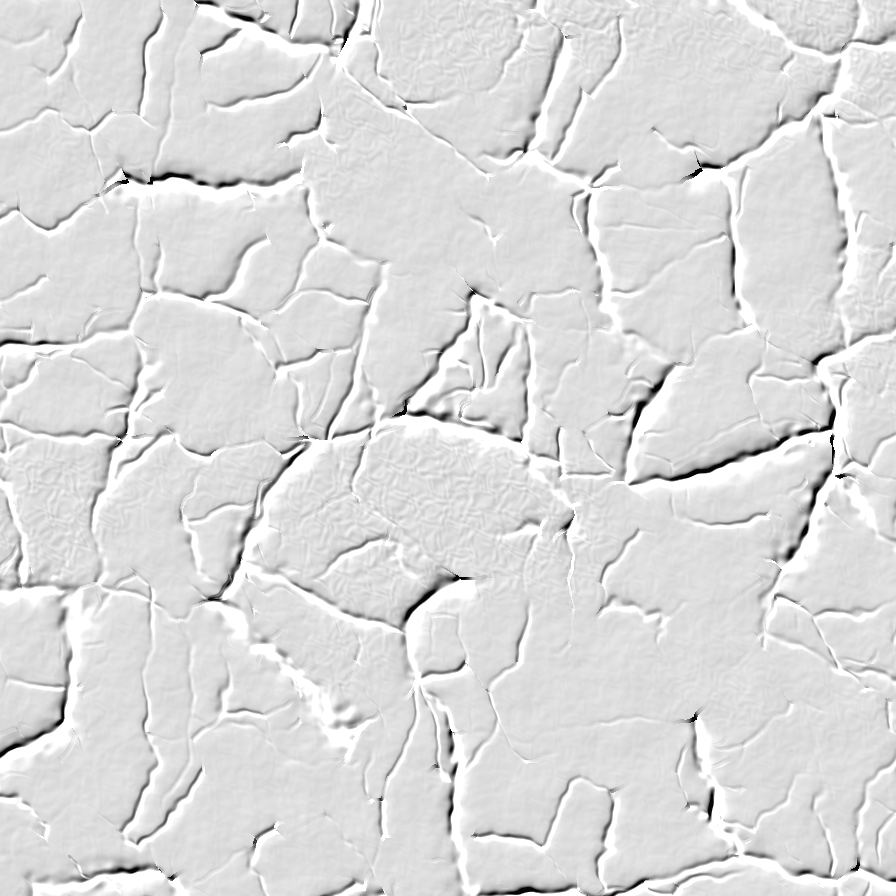
Write a WebGL 2 fragment shader that draws this texture map.

```glsl
#version 300 es
precision highp float;
// Pale cracked plaster in raking light: dark and white edged fissures on fine grain.

#define BASE_TONE 0.868
#define RELIEF 2.3
#define LIGHT_DIR vec2(-0.6, 0.8)
#define LIGHT_STEP 0.0024
#define MAIN_CELLS 6.6
#define MAIN_WIDTH 0.0056
#define MINOR_CELLS 12.0
#define MINOR_WIDTH 0.0031
#define MINOR_DEPTH 0.36
#define RUBBLE 1.1
#define GRAIN 0.026
#define LIP_GLOW 0.2

out vec4 fragColor;
uniform vec2 u_resolution;

vec2 hash2(vec2 p) {
  vec3 q = fract(p.xyx * vec3(0.1031, 0.1030, 0.0973));
  q += dot(q, q.yzx + 33.33);
  return fract((q.xx + q.yz) * q.zy);
}

float cornerSlope(vec2 corner, vec2 offset) {
  float angle = 6.2832 * hash2(corner).x;
  return dot(vec2(cos(angle), sin(angle)), offset);
}

float gradientNoise(vec2 p) {
  vec2 i = floor(p), f = p - i, e = vec2(1.0, 0.0);
  vec2 u = f * f * f * (f * (f * 6.0 - 15.0) + 10.0);
  float low = mix(cornerSlope(i, f), cornerSlope(i + e, f - e), u.x);
  float high = mix(cornerSlope(i + e.yx, f - e.yx), cornerSlope(i + e.xx, f - e.xx), u.x);
  return mix(low, high, u.y);
}

vec2 noisePair(vec2 p) {
  return vec2(gradientNoise(p), gradientNoise(p + vec2(37.0, 71.0)));
}

// Bends straight cell borders into wandering, ragged ones
vec2 warp(vec2 p) {
  return p + 0.045 * noisePair(p * 6.0) + 0.014 * noisePair(p * 23.0)
           + 0.0045 * noisePair(p * 70.0);
}

// Fissures on cell borders, each with its own strength: x = groove depth, y = wide halo
vec2 fissures(vec2 p, float cells, float width, float keep) {
  vec2 g = p * cells, home = floor(g), nearCell = home, toNear = vec2(8.0);
  for (int y = -1; y <= 1; y++)
    for (int x = -1; x <= 1; x++) {
      vec2 cell = home + vec2(x, y);
      vec2 toSeed = cell + hash2(cell) - g;
      if (dot(toSeed, toSeed) < dot(toNear, toNear)) {
        toNear = toSeed;
        nearCell = cell;
      }
    }
  vec2 result = vec2(0.0);
  for (int y = -2; y <= 2; y++)
    for (int x = -2; x <= 2; x++) {
      if (x == 0 && y == 0) continue;
      vec2 cell = nearCell + vec2(x, y);
      vec2 toSeed = cell + hash2(cell) - g;
      float d = dot(0.5 * (toSeed + toNear), normalize(toSeed - toNear)) / cells;
      float strength = smoothstep(keep, 1.0, hash2(cell + nearCell + 91.0).x);
      strength *= strength;
      float w = width * mix(0.5, 1.0, strength);
      float t = d * d / (w * w);
      float groove = 0.78 * exp(-t) + 0.22 * exp(-t / 9.0);
      result = max(result, strength * vec2(groove, exp(-d * d / 0.0005)));
    }
  return result;
}

// Depth below the plaster surface
float depthAt(vec2 p) {
  vec2 q = warp(p + 3.0);
  float fade = smoothstep(-0.45, 0.25, gradientNoise(p * 9.0 + 5.0));
  float uneven = 1.0 + 0.9 * gradientNoise(p * 38.0 + 15.0);
  vec2 trunk = fissures(q, MAIN_CELLS, MAIN_WIDTH, 0.0) * mix(0.25, 1.0, fade);
  trunk.x *= uneven;

  // Thinner branches everywhere, hairline splinters close to the main fissures
  vec2 bent = q + 0.014 * noisePair(p * 14.0 + 9.0);
  float minor = fissures(bent + 7.0, MINOR_CELLS, MINOR_WIDTH, 0.15).x * uneven;
  minor *= MINOR_DEPTH * smoothstep(-0.35, 0.25, gradientNoise(p * 7.0 + 40.0));
  float crumbly = smoothstep(0.0, 0.35, gradientNoise(p * 6.0 + 20.0));
  float splinters = fissures(bent + 13.0, 27.0, 0.0022, 0.2).x;
  splinters *= 0.75 * trunk.y * mix(0.25, 1.0, crumbly);

  // Broken crumbs beside some fissures
  float crumbs = RUBBLE * crumbly * trunk.y * trunk.y * gradientNoise(p * 60.0);

  // Soft swells, fine grain and rougher patches
  float rough = smoothstep(0.05, 0.4, gradientNoise(p * 3.5 + 60.0));
  float grain = 1.8 * gradientNoise(p * 22.0) + 0.6 * gradientNoise(p * 80.0)
              + (0.35 + 1.3 * rough) * gradientNoise(p * 150.0 + 2.0 * noisePair(p * 50.0));
  return max(max(trunk.x, minor), splinters) + crumbs + GRAIN * grain;
}

void main() {
  vec2 p = gl_FragCoord.xy / min(u_resolution.x, u_resolution.y);
  vec2 stepToLight = normalize(LIGHT_DIR) * LIGHT_STEP;
  float ahead = depthAt(p + stepToLight);
  float behind = depthAt(p - stepToLight);

  // Walls facing the light turn white, the others fall into shade
  float tone = BASE_TONE + RELIEF * (ahead - behind);
  tone += LIP_GLOW * smoothstep(0.06, 0.4, 0.5 * (ahead + behind));
  fragColor = vec4(vec3(clamp(tone, 0.02, 1.0)), 1.0);
}
```
